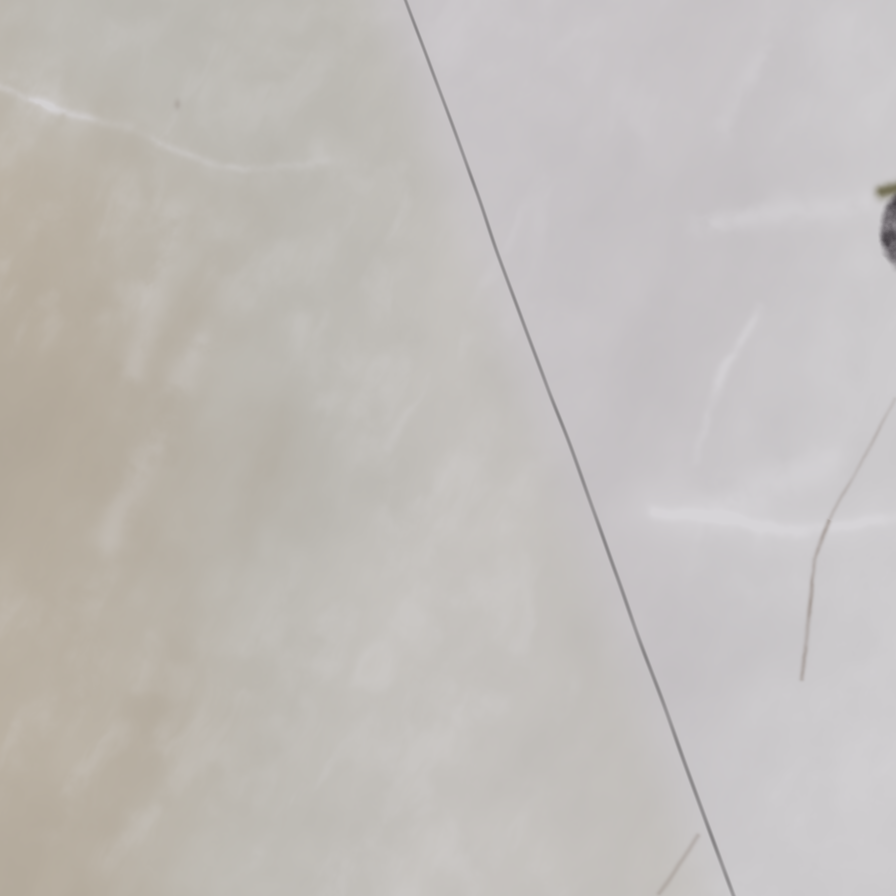
This texture is drawn by a three.js fragment shader. Its source:

```glsl
// Two polished stone slabs, warm beige on the left and cool lilac grey on the
// right, meeting at a thin slanted joint. Value noise clouds the stone; warped
// distance-to-path strokes, broken up by noise, draw veins, cracks and a chip.
varying vec2 vUv;

const vec3 TAN = vec3(0.712, 0.676, 0.622);
const vec3 GREY = vec3(0.735, 0.724, 0.700);
const vec3 CREAM = vec3(0.762, 0.749, 0.735);
const vec3 LILAC = vec3(0.779, 0.764, 0.774);
const vec3 PALE = vec3(0.797, 0.789, 0.797);
const vec3 VEIN = vec3(0.850, 0.842, 0.855);
const vec3 CRACK = vec3(0.55, 0.50, 0.47);
const vec3 JOINT = vec3(0.51, 0.50, 0.505);
const vec3 CHIP = vec3(0.40, 0.38, 0.40);
const vec3 MOSS = vec3(0.36, 0.34, 0.22);
const vec2 JOINT_TOP = vec2(0.453, 1.0);
const vec2 JOINT_END = vec2(0.820, 0.0);
const float JOINT_WIDTH = 0.0024;
const float CLOUD = 0.045;
const float WISP = 0.16;
const float WARP = 0.022;

float hash(vec2 p) {
  vec3 q = fract(vec3(p.xyx) * 0.1031);
  q += dot(q, q.yzx + 33.33);
  return fract((q.x + q.y) * q.z);
}

float noise(vec2 p) {
  vec2 i = floor(p), f = fract(p);
  f = f * f * (3.0 - 2.0 * f);
  return mix(mix(hash(i), hash(i + vec2(1, 0)), f.x),
             mix(hash(i + vec2(0, 1)), hash(i + vec2(1, 1)), f.x), f.y);
}

// Fractal noise centred on zero
float fbm(vec2 p) {
  float sum = -0.484, amp = 0.5;
  for (int i = 0; i < 5; i++) {
    sum += amp * noise(p);
    p = mat2(0.8, 0.6, -0.6, 0.8) * p * 2.03 + 7.1;
    amp *= 0.5;
  }
  return sum;
}

float segment(vec2 p, vec2 a, vec2 b) {
  vec2 d = b - a;
  return length(p - a - d * clamp(dot(p - a, d) / dot(d, d), 0.0, 1.0));
}

float path(vec2 p, vec2 a, vec2 b, vec2 c) {
  return min(segment(p, a, b), segment(p, b, c));
}

float glow(float d, float w) { return exp(-d * d / (w * w)); }

float spot(vec2 p, vec2 c, vec2 r) { return glow(length((p - c) / r), 1.0); }

void main() {
  vec2 p = vUv;
  vec2 warp = WARP * vec2(fbm(p * 14.0), fbm(p * 14.0 + 40.0));
  vec2 w = p + warp, fine = p + 0.35 * warp;
  vec2 grain = mat2(0.9, 0.42, -0.42, 0.9) * w;
  float cloud = fbm(p * 4.0 + 3.0);
  float streak = fbm(grain * vec2(15.0, 5.0));
  float mottle = fbm(w * 24.0 + 11.0);
  float patches = smoothstep(-0.22, 0.20, mottle);

  // Left slab: tan edge fading through grey to cream
  float across = p.x + 0.18 * cloud + 0.16 * streak + 0.04 * mottle;
  float warm = 1.0 - smoothstep(0.02, 0.36, across + 0.22 * smoothstep(0.75, 1.0, p.y));
  vec3 left = mix(GREY, TAN, warm);
  left = mix(left, CREAM, smoothstep(0.28, 0.64, across + 0.10 * (0.5 - p.y)));
  left = mix(left, TAN, 0.5 * spot(p, vec2(0.10, 0.20), vec2(0.17, 0.15)));

  // Right slab: lilac brightening toward the lower right
  vec3 right = mix(LILAC, PALE, smoothstep(0.62, 1.0, p.x + 0.25 * (0.5 - p.y) + 0.3 * cloud));

  // Signed distance to the joint, positive on the right
  vec2 along = normalize(JOINT_END - JOINT_TOP);
  float side = dot(p - JOINT_TOP, vec2(-along.y, along.x));
  side += 0.003 * (noise(vec2(p.y * 14.0, 2.0)) - 0.5);
  vec3 col = mix(left, right, smoothstep(-0.07, 0.015, side));
  col += CLOUD * (cloud + 0.6 * streak + 0.35 * mottle);

  // Wisps along the grain, then pale veins on the left slab
  float ridge = 1.0 - abs(fbm(grain * vec2(18.0, 6.0) + 5.0)) * 5.0;
  float vein = WISP * patches * smoothstep(0.3, 1.0, ridge) * smoothstep(0.0, 0.2, cloud + 0.1);
  float d = min(path(w, vec2(-0.02, 0.91), vec2(0.078, 0.872), vec2(0.17, 0.844)),
                path(w, vec2(0.17, 0.844), vec2(0.273, 0.811), vec2(0.385, 0.824)));
  float fade = mix(0.60, 0.30, smoothstep(0.04, 0.16, p.x)) * (1.0 - smoothstep(0.32, 0.40, p.x));
  vein += fade * (mix(0.4, 1.0, patches) * glow(d, 0.005) + 0.4 * patches * glow(d, 0.020));
  d = min(segment(w, vec2(0.124, 0.40), vec2(0.228, 0.622)),
          segment(w, vec2(0.150, 0.58), vec2(0.195, 0.766)));
  vein += 0.24 * patches * glow(d, 0.016);
  vein += 0.14 * glow(segment(w, vec2(0.432, 0.505), vec2(0.455, 0.54)), 0.006);

  // Pale veins on the right slab
  d = path(w, vec2(0.735, 0.427), vec2(0.87, 0.408), vec2(1.02, 0.426));
  vein += mix(0.25, 0.65, patches) * glow(d, 0.007) + 0.28 * glow(d, 0.025);
  vein += 0.45 * patches * glow(segment(w, vec2(0.81, 0.43), vec2(0.92, 0.485)), 0.022);
  d = path(w, vec2(0.778, 0.486), vec2(0.80, 0.57), vec2(0.844, 0.655));
  vein += mix(0.2, 0.6, patches) * glow(d, 0.006);
  vein += 0.45 * patches * glow(segment(w, vec2(0.78, 0.748), vec2(0.96, 0.772)), 0.015);
  vein += 0.32 * patches * glow(segment(w, vec2(0.81, 0.857), vec2(0.872, 0.98)), 0.014);
  col = mix(col, VEIN, clamp(vein, 0.0, 0.8));

  // Hairline cracks and specks
  d = path(fine, vec2(1.0, 0.555), vec2(0.957, 0.479), vec2(0.927, 0.42));
  float crack = 0.32 * glow(d, 0.0026);
  d = path(fine, vec2(0.927, 0.42), vec2(0.909, 0.375), vec2(0.896, 0.242));
  crack = max(crack, 0.65 * glow(d, 0.0028)) * mix(0.45, 1.0, patches);
  d = segment(fine, vec2(0.736, 0.004), vec2(0.781, 0.069));
  crack = max(crack, 0.30 * glow(d, 0.003));
  crack = max(crack, 0.30 * spot(p, vec2(0.198, 0.883), vec2(0.004, 0.006)));
  col = mix(col, CRACK, crack);

  // Dark chip with a mossy rim on the right edge
  d = length((w - vec2(1.006, 0.745)) / vec2(0.026, 0.046)) + 0.6 * mottle;
  col = mix(col, CHIP + 0.5 * fbm(p * 60.0), 1.0 - smoothstep(0.75, 1.15, d));
  d = segment(w, vec2(0.982, 0.784), vec2(1.01, 0.791));
  col = mix(col, MOSS, 0.8 * patches * glow(d, 0.007));

  // Joint line, finer toward the top
  float width = JOINT_WIDTH * mix(1.0, 0.8, p.y);
  float line = 1.0 - smoothstep(0.1 * width, 1.6 * width, abs(side));
  col = mix(col, JOINT, line * (0.82 + 0.3 * (noise(p.yy * 30.0) - 0.5)));
  gl_FragColor = vec4(col, 1.0);
}
```
